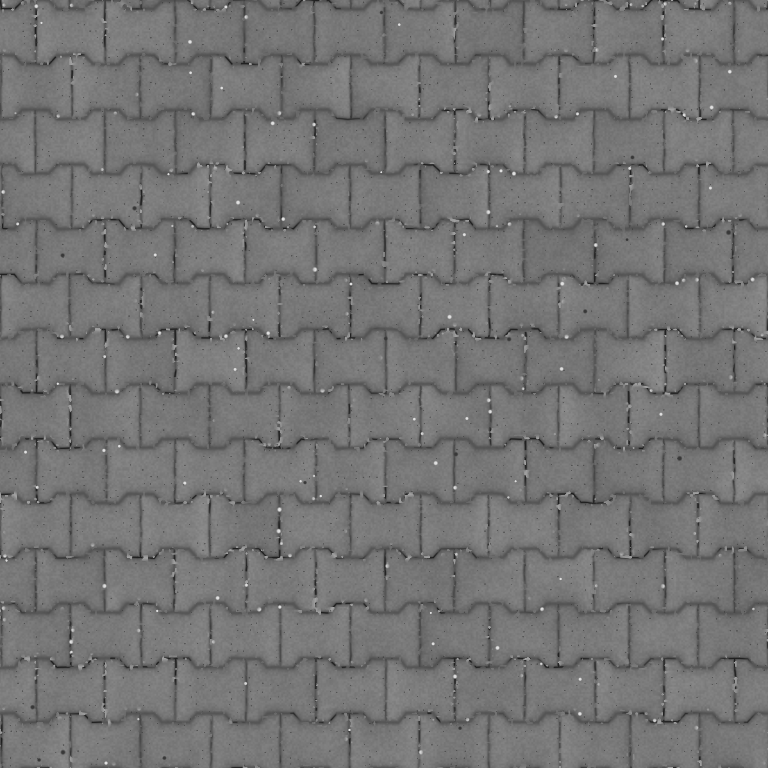
Reproduce this texture procedurally as a three.js fragment shader.

```glsl
// Worn grey interlocking pavers: 11 across, 14 down, alternate rows shifted half a block.
// Row seams are trapezoid waves measured by segment distance; side seams are jittered lines.
// Hashes and value noise add tilted tones, grain, cracks, chips and scattered specks.
varying vec2 vUv;

const vec2 GRID = vec2(11.0, 14.0);
const vec2 ORIGIN = vec2(-0.014, 0.085);
const float STEP_HEIGHT = 0.0058;
const float CHAMFER = 0.0053;

const vec3 STONE = vec3(0.478);
const vec3 SEAM = vec3(0.31);
const vec3 CRACK = vec3(0.10);
const vec3 CHIP = vec3(0.63);
const vec3 PIT = vec3(0.22);
const vec3 FLECK = vec3(0.88);

float hash(vec2 p) {
  vec3 q = fract(vec3(p.xyx) * 0.1031);
  q += dot(q, q.yzx + 33.33);
  return fract((q.x + q.y) * q.z);
}

float noise(vec2 p) {
  vec2 i = floor(p), f = fract(p);
  f = f * f * (3.0 - 2.0 * f);
  return mix(mix(hash(i), hash(i + vec2(1.0, 0.0)), f.x),
             mix(hash(i + vec2(0.0, 1.0)), hash(i + 1.0), f.x), f.y);
}

float fbm(vec2 p) {
  float sum = 0.0, gain = 0.5;
  for (int i = 0; i < 4; i++) {
    sum += gain * noise(p);
    p = p * 2.03 + 17.3;
    gain *= 0.5;
  }
  return sum;
}

float segmentDistance(vec2 p, vec2 a, vec2 b) {
  vec2 pa = p - a, ba = b - a;
  return length(pa - ba * clamp(dot(pa, ba) / dot(ba, ba), 0.0, 1.0));
}

// Signed distance to one stepped row seam; x is in blocks, y in canvas units.
float rowSeam(float x, float y, float halfStep) {
  float width = 1.0 / GRID.x;
  float d = abs(fract(x + 0.5) - 0.5) * width;
  float q = 0.25 * width;
  float level = halfStep * clamp((d - q) / CHAMFER, -1.0, 1.0);
  vec2 p = vec2(d, y);
  vec2 low = vec2(q - CHAMFER, -halfStep), high = vec2(q + CHAMFER, halfStep);
  float dist = min(segmentDistance(p, low, high),
               min(segmentDistance(p, vec2(-q, -halfStep), low),
                   segmentDistance(p, high, vec2(3.0 * q, halfStep))));
  return y > level ? dist : -dist;
}

// Soft round specks scattered over a square grid.
float specks(vec2 p, float cells, float chance, float radius, float seed) {
  vec2 g = p * cells, id = floor(g);
  vec2 center = 0.3 + 0.4 * vec2(hash(id + seed), hash(id + seed + 41.7));
  float r = radius * mix(0.5, 1.0, hash(id + seed + 83.1));
  float dist = length(fract(g) - center) / cells;
  return step(hash(id + seed + 11.9), chance) * (1.0 - smoothstep(0.4 * r, 1.3 * r, dist));
}

float band(float dist, float width) {
  return exp(-dist * dist / (width * width));
}

void main() {
  vec2 uv = vUv;
  vec2 wobble = vec2(noise(uv * 75.0), noise(uv * 75.0 + 50.0)) - 0.5;
  vec2 p = (uv + wobble * 0.0016) * GRID + ORIGIN;

  // Row seam and the row on this side of it
  float seamRow = floor(p.y + 0.5);
  float seamShift = 0.5 * mod(seamRow, 2.0);
  float rowSide = rowSeam(p.x - seamShift, (p.y - seamRow) / GRID.y, STEP_HEIGHT);
  float row = rowSide > 0.0 ? seamRow : seamRow - 1.0;

  // Side seam and the block on this side of it
  float x = p.x - 0.5 * mod(row, 2.0);
  float joint = floor(x + 0.5);
  float jitter = (hash(vec2(joint, row) + 5.0) - 0.5) * 0.035;
  float jointSide = (x - joint - jitter) / GRID.x;
  float column = jointSide > 0.0 ? joint : joint - 1.0;
  vec2 block = vec2(column, row) + 20.0;
  float rowDist = abs(rowSide), jointDist = abs(jointSide);
  float edgeDist = min(rowDist, jointDist);

  // Block tone, tilt, side glow and grain
  float tone = (hash(block) - 0.5) * 0.025 + (fbm(uv * 19.0) - 0.47) * 0.07;
  tone += (hash(block + 31.0) - 0.4) * (x - column - 0.5) * 0.055;
  float glow = hash(block + vec2(jointSide > 0.0 ? 57.0 : 93.0, 7.0)) - 0.38;
  tone += glow * 0.12 * exp(-jointDist / 0.011);
  tone += (noise(uv * 430.0) - 0.5) * 0.045 + (noise(uv * 210.0) - 0.5) * 0.02;
  vec3 color = STONE + tone;

  // Shaded bevels and seam cores
  color -= 0.055 * max(band(rowDist, 0.0085), 0.8 * band(jointDist, 0.006));
  color = mix(color, SEAM, max(0.78 * band(rowDist, 0.0029), 0.75 * band(jointDist, 0.0021)));

  // Broken cracks and pale chips along the seams
  float wear = smoothstep(0.42, 0.75, noise(uv * 23.0 + 9.0));
  float broken = smoothstep(0.38, 0.62, noise(uv * 170.0 + 3.0));
  float crack = max(band(rowDist, 0.0011) * wear, band(jointDist, 0.0013) * (0.25 + 0.75 * wear));
  color = mix(color, CRACK, 0.9 * crack * broken);
  float chips = smoothstep(0.69, 0.82, noise(uv * 240.0 + 70.0));
  color = mix(color, CHIP, chips * band(edgeDist, 0.004) * (0.25 + 0.75 * wear));

  // Scattered pits and bright flecks
  color = mix(color, PIT, 0.6 * specks(uv, 115.0, 0.22, 0.0012, 3.0));
  color = mix(color, PIT, specks(uv, 31.0, 0.018, 0.0036, 19.0));
  color = mix(color, FLECK, specks(uv, 47.0, 0.022, 0.0028, 47.0));
  color = mix(color, FLECK, band(edgeDist, 0.005) * specks(uv, 70.0, 0.09, 0.0032, 71.0));

  gl_FragColor = vec4(clamp(color, 0.0, 1.0), 1.0);
}
```
